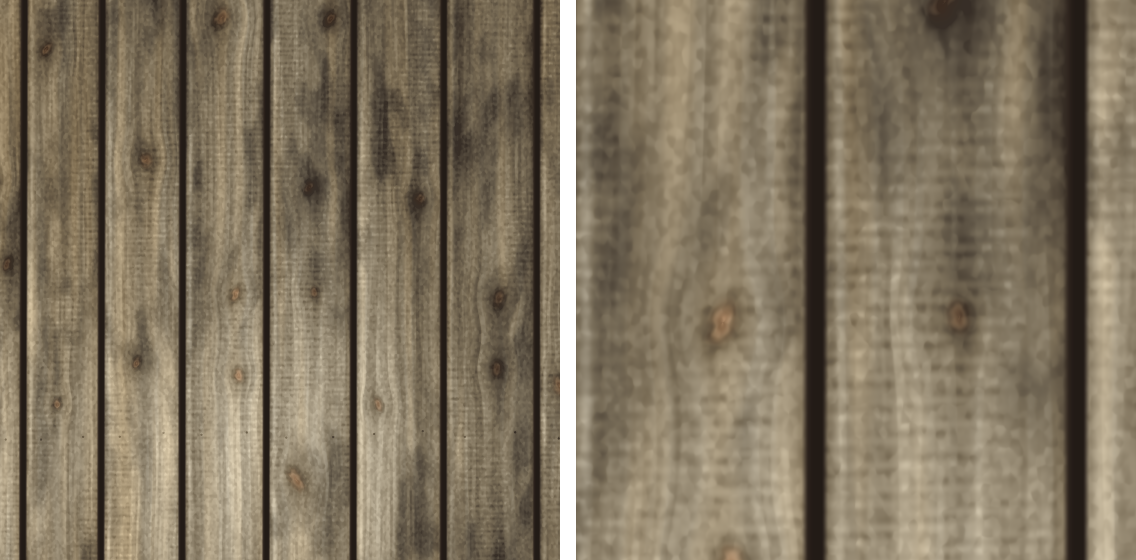
Left: the whole. Right: its middle third, enlarged.
A WebGL 2 fragment shader for this texture:

```glsl
#version 300 es
precision highp float;
// Weathered vertical wooden boards with dark grooves, knots, stains and saw marks.
uniform vec2 u_resolution;
out vec4 fragColor;

float hash(vec2 p) {
  return fract(sin(dot(p, vec2(127.1, 311.7))) * 43758.545);
}

float bump(float x) { return exp(-x * x); }

// Smooth cellular noise: random values blended around jittered cell points.
float cells(vec2 p) {
  vec2 base = floor(p);
  float sum = 0.0, total = 0.0;
  for (int j = -1; j <= 1; j++)
    for (int i = -1; i <= 1; i++) {
      vec2 cell = base + vec2(i, j);
      vec2 d = cell + vec2(hash(cell), hash(cell + 41.3)) - p;
      float weight = exp(-4.0 * dot(d, d));
      sum += weight * hash(cell + 17.7);
      total += weight;
    }
  return sum / total;
}

// Groove positions; boards widen slightly toward the right.
float seam(float i) { return 0.042 + 0.1365 * i + 0.0027 * i * i; }

float boardAt(float x) {
  return floor((sqrt(0.01863 + 0.0108 * (x - 0.042)) - 0.1365) / 0.0054);
}

vec3 woodRamp(float tone) {
  vec3 dark = vec3(0.17, 0.135, 0.11);
  vec3 middle = vec3(0.475, 0.425, 0.337);
  vec3 pale = vec3(0.79, 0.745, 0.65);
  return tone < 0.5 ? mix(dark, middle, max(tone, 0.0) * 2.0)
                    : mix(middle, pale, min(tone, 1.1) * 2.0 - 1.0);
}

void main() {
  vec2 uv = gl_FragCoord.xy / u_resolution;
  float x = uv.x - 0.003 * (uv.y - 0.5) * (1.0 - uv.x);
  float y = uv.y;
  float id = boardAt(x);
  float left = x - seam(id), right = seam(id + 1.0) - x;
  float width = left + right, u = left / width;
  vec2 seed = vec2(id * 37.0, id * 13.0);

  // Knots: at most one in each of five rows per board; they also bend the grain.
  float bend = 0.0, knot = 0.0, core = 0.0, halo = 0.0, rings = 0.0;
  for (float row = 0.0; row < 5.0; row++) {
    vec2 key = vec2(id + 3.0, row + 9.0);
    if (hash(key) < 0.48) continue;
    float radius = mix(0.010, 0.021, pow(hash(key + 5.1), 1.8));
    vec2 d = vec2(left - width * mix(0.2, 0.8, hash(key + 2.3)),
                  y - (row + mix(0.15, 0.85, hash(key + 8.7))) / 5.0);
    bend += d.x * 0.6 * exp(-dot(d, d) / (radius * radius * 7.0));
    d.y += d.x * (hash(key + 3.9) - 0.5);
    float angle = atan(d.y, d.x);
    float r = length(d * vec2(1.0, 0.82)) / radius;
    r += 0.07 * sin(angle * 2.0 + row) + 0.25 * (cells(d * 160.0 + key) - 0.5);
    float inside = 1.0 - smoothstep(0.6, 1.1, r);
    knot = max(knot, inside);
    core = max(core, bump(r / 0.6));
    rings += 0.35 * inside * sin(r * 13.0) + bump((r - 0.85) / 0.25) * (0.7 + 0.4 * sin(angle + row));
    halo += 0.5 * bump(r / 1.7) + 0.3 * bump(d.x / radius) * bump(d.y / (radius * 4.0));
  }

  // Fibres, long streaks and blotchy stains.
  float gx = left - bend + 0.0015 * sin(y * 9.0 + id * 2.4) + 0.0006 * sin(y * 23.0 + id);
  float fibre = cells(vec2(gx * 230.0, y * 8.0) + seed) - 0.5;
  float streak = cells(vec2(gx * 65.0, y * 2.3) + seed + 5.0) - 0.5;
  float speck = cells(vec2(x, y) * vec2(250.0, 190.0)) - 0.5;
  vec2 smear = vec2(gx * 20.0, y * 5.5 + gx * 7.0 * sin(id * 2.1));
  float stain = cells(smear + seed + 11.0);
  stain = mix(stain, cells(smear * vec2(2.6, 4.0) + seed), 0.4);
  stain = smoothstep(0.42, 0.86, stain + 0.15 * fibre);

  // Fine crosswise saw marks, fading in and out in patches.
  float patches = smoothstep(0.35, 0.75, cells(vec2(left * 18.0, y * 6.0) + seed + 23.0));
  float saw = sin(y * 530.0 + 2.0 * sin(y * 31.0 + id) + left * 25.0)
            + 0.5 * sin(y * 840.0 - left * 40.0 + id * 3.0);

  // Light pools low on the wall and falls off toward the upper right.
  float tone = 0.605 + 0.05 * (hash(vec2(id, 4.0)) - 0.5);
  tone += 0.22 * bump((y - 0.20) / 0.28) * (1.0 - 0.45 * smoothstep(0.65, 1.0, x));
  tone -= 0.13 * smoothstep(0.55, 1.0, x) + 0.08 * smoothstep(0.5, 1.0, y);
  tone += 0.08 * sin(u * 6.0 + id * 1.9 + 1.2 * sin(y * 4.0 + id));
  tone += 0.23 * fibre + 0.27 * streak + 0.18 * speck;
  tone += 0.036 * saw * patches * (0.6 + 1.6 * abs(fibre + speck));
  tone -= 0.28 * stain;
  tone -= 0.30 * min(halo, 0.9) + 0.08 * knot;
  tone += 0.10 * knot * core - 0.13 * rings;

  // Small nail holes in pairs near the bright band.
  vec2 nail = vec2((abs(u - 0.5) - 0.27) * width, y - 0.215 - 0.02 * hash(vec2(id, floor(u * 2.0))));
  tone -= 0.3 * (1.0 - smoothstep(0.001, 0.003, length(nail)));

  // Rounded board edges: pale rim on the left, shade on the right.
  float rim = 0.4 + cells(vec2(id * 5.0, y * 22.0));
  tone += 0.19 * rim * bump((left - 0.014) / 0.004);
  tone -= 0.20 * bump(right / 0.013) + 0.14 * bump(left / 0.010);
  tone = max(tone, 0.08);

  // Warmer wood on the left, bluish grey where stained.
  vec3 color = woodRamp(tone);
  float warmth = 0.4 * (1.0 - smoothstep(0.05, 0.45, x)) + 0.9 * streak;
  color *= mix(vec3(1.0), vec3(1.05, 0.98, 0.86), clamp(warmth, 0.0, 1.0));
  color *= mix(vec3(1.0), vec3(0.98, 1.0, 1.04), stain);
  color *= mix(vec3(1.0), vec3(1.08, 0.94, 0.86), knot * core);

  // Dark grooves between boards, a little lighter along one wall.
  float groove = 1.0 - smoothstep(0.0038, 0.0085, min(left, right));
  vec3 gap = vec3(0.135, 0.105, 0.088) + vec3(0.05, 0.04, 0.03) * smoothstep(0.001, 0.006, right) * step(right, left);
  fragColor = vec4(mix(color, gap, groove), 1.0);
}
```
